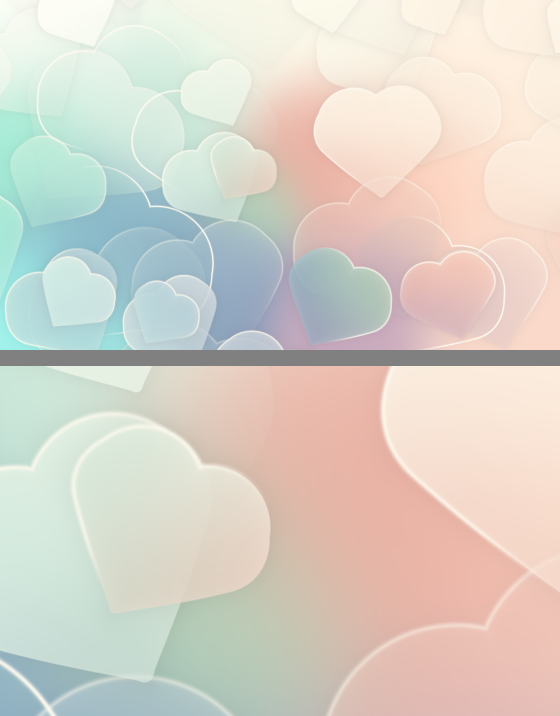
Top: the whole. Bottom: its middle third, enlarged.
A WebGL 2 fragment shader for this background:

```glsl
#version 300 es
precision highp float;
// Translucent pastel hearts drifting over a soft wash of cream, mint, blue and peach.
// The wash is a weighted blend of colour blobs; the hearts are distance functions
// scattered on jittered grids, stacked in layers from large and faint to small and pale.

uniform vec2 u_resolution;
out vec4 outColor;

const vec3 CREAM = vec3(1.0, 0.985, 0.94);

float hash(vec2 p) {
    return fract(sin(dot(p, vec2(127.1, 311.7))) * 43758.5453);
}

mat2 rotation(float angle) {
    float c = cos(angle), s = sin(angle);
    return mat2(c, s, -s, c);
}

// Signed distance to a rounded unit heart with bulging sides, centred near the origin
float heartDistance(vec2 p) {
    p = vec2(abs(p.x), p.y + 0.55);
    p.x -= 0.06 * sin(3.1416 * clamp(p.y / 0.9, 0.0, 1.0));
    float rounding = 0.04;
    if (p.x + p.y > 1.0) return length(p - vec2(0.25, 0.75)) - sqrt(2.0) / 4.0 - rounding;
    vec2 toNotch = p - vec2(0.0, 1.0);
    vec2 toSide = p - 0.5 * max(p.x + p.y, 0.0);
    float d = sqrt(min(dot(toNotch, toNotch), dot(toSide, toSide)));
    return d * sign(p.x - p.y) - rounding;
}

// Weighted colour, with the weight in alpha
vec4 blob(vec2 p, vec2 center, float radius, vec3 color) {
    vec2 d = (p - center) / radius;
    return vec4(color, 1.0) * exp(-1.4 * dot(d, d));
}

vec3 wash(vec2 p) {
    vec4 sum = vec4(CREAM, 1.0) * 0.01;
    // Light top
    sum += blob(p, vec2(0.12, 1.02), 0.32, vec3(1.00, 1.00, 0.97));
    sum += blob(p, vec2(0.72, 1.02), 0.32, vec3(0.99, 0.99, 0.93));
    sum += blob(p, vec2(1.35, 1.00), 0.42, vec3(1.00, 0.96, 0.90));
    // Cool left
    sum += blob(p, vec2(0.05, 0.62), 0.24, vec3(0.63, 0.92, 0.83));
    sum += blob(p, vec2(0.44, 0.70), 0.24, vec3(0.77, 0.91, 0.85));
    sum += blob(p, vec2(0.32, 0.34), 0.23, vec3(0.51, 0.67, 0.77));
    sum += blob(p, vec2(0.62, 0.20), 0.19, vec3(0.53, 0.62, 0.74));
    sum += blob(p, vec2(0.15, 0.04), 0.26, vec3(0.62, 0.95, 0.92));
    // Warm centre and right
    sum += blob(p, vec2(0.72, 0.42), 0.14, vec3(0.70, 0.84, 0.73));
    sum += blob(p, vec2(0.90, 0.57), 0.20, vec3(0.91, 0.67, 0.62));
    sum += blob(p, vec2(1.00, 0.13), 0.21, vec3(0.78, 0.66, 0.74));
    sum += blob(p, vec2(1.22, 0.54), 0.25, vec3(0.99, 0.80, 0.72));
    sum += blob(p, vec2(1.52, 0.68), 0.30, vec3(1.00, 0.93, 0.86));
    sum += blob(p, vec2(1.48, 0.14), 0.26, vec3(0.98, 0.85, 0.79));
    return sum.rgb / sum.a;
}

// Screen blend towards white that keeps the hue; negative amounts deepen
vec3 lighten(vec3 color, float amount) {
    return CREAM - (CREAM - color) * (1.0 - amount);
}

// Paints one heart: faint shadow, fading fill and a thin rim along the lobes
vec3 paintHeart(vec3 base, vec2 q, float size, vec3 tint, float opacity, float rim, float phase, float px) {
    float d = heartDistance(q / size) * size;
    float inside = 1.0 - smoothstep(-px, px, d);
    float fade = mix(opacity * opacity, 1.0, smoothstep(-0.5, 0.3, q.y / size));
    vec3 color = base * (1.0 - 0.05 * opacity * exp(-max(d, 0.0) / 0.012));
    vec3 fill = mix(tint, CREAM, 0.22 * exp(min(d, 0.0) / 0.015));
    color = mix(color, fill, inside * opacity * fade);
    float width = max(0.0026, 0.9 * px);
    float line = exp(-d * d / (width * width));
    float sweep = smoothstep(-0.4, 0.6, sin(atan(q.y, q.x) + phase));
    return mix(color, CREAM, line * rim * sweep);
}

// Scatters hearts over a jittered grid; pale is the strongest lightening of their tint
vec3 heartLayer(vec3 base, vec2 p, float cell, float size, float density,
                float opacity, float pale, float rim, float seed, float px) {
    vec3 color = base;
    vec2 home = floor(p / cell);
    for (int j = -1; j <= 1; j++) {
        for (int i = -1; i <= 1; i++) {
            vec2 id = home + vec2(i, j);
            vec2 key = id + seed;
            if (hash(key + 3.7) > density) continue;
            vec2 jitter = vec2(hash(key), hash(key + 17.3)) - 0.5;
            vec2 center = (id + 0.5 + 0.7 * jitter) * cell;
            float scale = size * mix(0.75, 1.1, hash(key + 29.1));
            vec2 q = rotation(1.3 * (hash(key + 41.9) - 0.5)) * (p - center);
            if (length(q) > 0.75 * scale + 0.08) continue;
            // Borrow a colour from higher and further left in the wash
            float drift = hash(key + 53.3);
            vec2 lift = vec2(-0.35 * drift * drift, 0.04 + 0.18 * hash(key + 67.9));
            float amount = pale * mix(-0.2, 1.0, hash(key + 61.7));
            vec3 tint = lighten(wash(center + lift + 0.6 * q), amount);
            color = paintHeart(color, q, scale, tint, opacity, rim, 2.4 * (drift - 0.5), px);
        }
    }
    return color;
}

void main() {
    float px = 1.0 / u_resolution.y;
    vec2 p = gl_FragCoord.xy * px;

    vec3 color = wash(p);
    // Arguments: cell, size, density, opacity, pale, rim, seed
    color = heartLayer(color, p, 0.46, 0.42, 0.75, 0.55, 0.30, 0.45, 5.0, px);
    color = heartLayer(color, p, 0.30, 0.26, 0.65, 0.72, 0.45, 0.60, 23.0, px);
    color = heartLayer(color, p, 0.48, 0.40, 0.55, 0.12, 0.30, 0.95, 47.0, px);
    color = heartLayer(color, p, 0.34, 0.25, 0.45, 0.88, 0.65, 0.75, 81.0, px);
    color = heartLayer(color, p, 0.28, 0.16, 0.30, 0.93, 0.90, 0.70, 113.0, px);

    outColor = vec4(clamp(color, 0.0, 1.0), 1.0);
}
```
